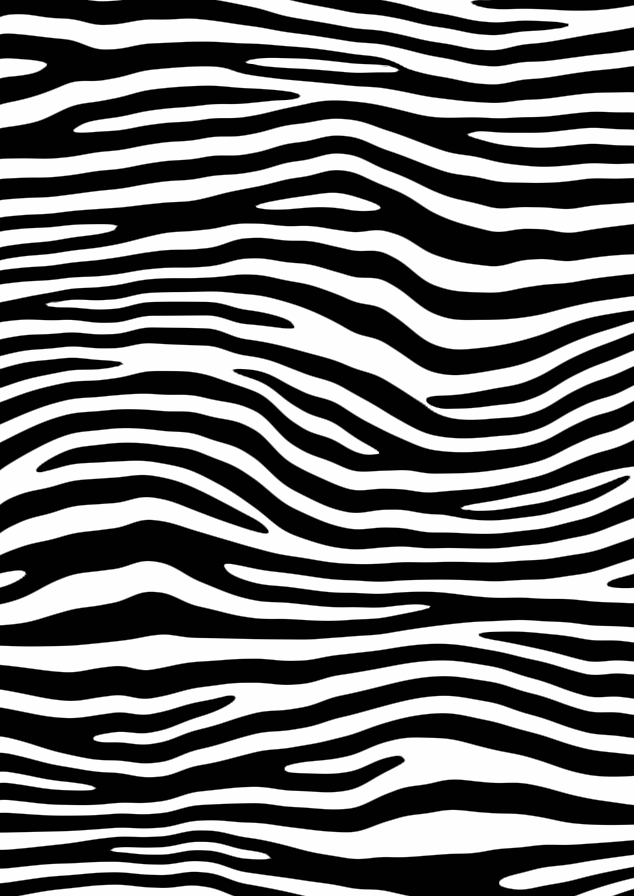
A Shadertoy shader for this pattern:

```glsl
// Zebra hide: wavy black and white stripes that fork, taper and end in rounded tongues.

const float TAU = 6.2831853;

vec2 hash2(vec2 p) {
    return fract(sin(vec2(dot(p, vec2(127.1, 311.7)), dot(p, vec2(269.5, 183.3)))) * 43758.55);
}

float smoothNoise(vec2 p) {
    vec2 cell = floor(p), f = fract(p);
    f = f * f * f * (f * (f * 6.0 - 15.0) + 10.0);
    float low = mix(hash2(cell).x, hash2(cell + vec2(1, 0)).x, f.x);
    float high = mix(hash2(cell + vec2(0, 1)).x, hash2(cell + vec2(1, 1)).x, f.x);
    return mix(low, high, f.y) * 2.0 - 1.0;
}

// Height by which the stripes are lifted at a point
float stripeLift(vec2 p) {
    float wavyBand = 0.5 - 0.5 * cos(TAU * (p.y - 0.2) / 0.617);
    float deepWave = 0.058 * cos(TAU * (p.x - 0.14) / 0.74);
    float gentleArch = -0.022 * cos(TAU * (p.x - 0.06) / 0.7);
    float drift = 0.022 * smoothNoise(p * vec2(5.0, 4.5) + 7.3);
    float ripple = 0.0055 * smoothNoise(p * vec2(19.0, 10.0) + 31.7);
    return mix(gentleArch, deepWave, wavyBand) + drift + ripple;
}

// Positive inside white stripes, negative inside black ones
float stripeField(vec2 p) {
    vec2 flow = vec2(p.x, p.y - stripeLift(p));
    float phase = TAU * 23.5 * flow.y;
    float strength = 1.0;

    // Each jittered cell holds one fork; neighbours open in opposite directions
    for (int row = -2; row <= 12; row++) {
        for (int col = -1; col <= 4; col++) {
            vec2 cell = vec2(col, row);
            vec2 core = (cell + 0.12 + 0.76 * hash2(cell + 3.7)) * vec2(0.2, 0.098);
            vec2 offset = (flow - core) * vec2(0.35, 1.0);
            float turn = mod(cell.x + cell.y, 2.0) < 0.5 ? 1.0 : -1.0;
            phase += turn * atan(offset.y, offset.x + 1e-6);
            strength *= 1.0 - exp(-min(dot(offset, offset) / 0.00008, 30.0));
        }
    }

    float blackBias = 0.1 + 0.28 * smoothNoise(flow * vec2(6.0, 16.0) + 51.0);
    return strength * cos(phase) - blackBias;
}

void mainImage(out vec4 fragColor, in vec2 fragCoord) {
    vec2 p = fragCoord / iResolution.y;
    float field = stripeField(p);
    float white = clamp(0.5 + 0.85 * field / max(fwidth(field), 1e-4), 0.0, 1.0);
    fragColor = vec4(vec3(mix(0.005, 0.995, white)), 1.0);
}
```
